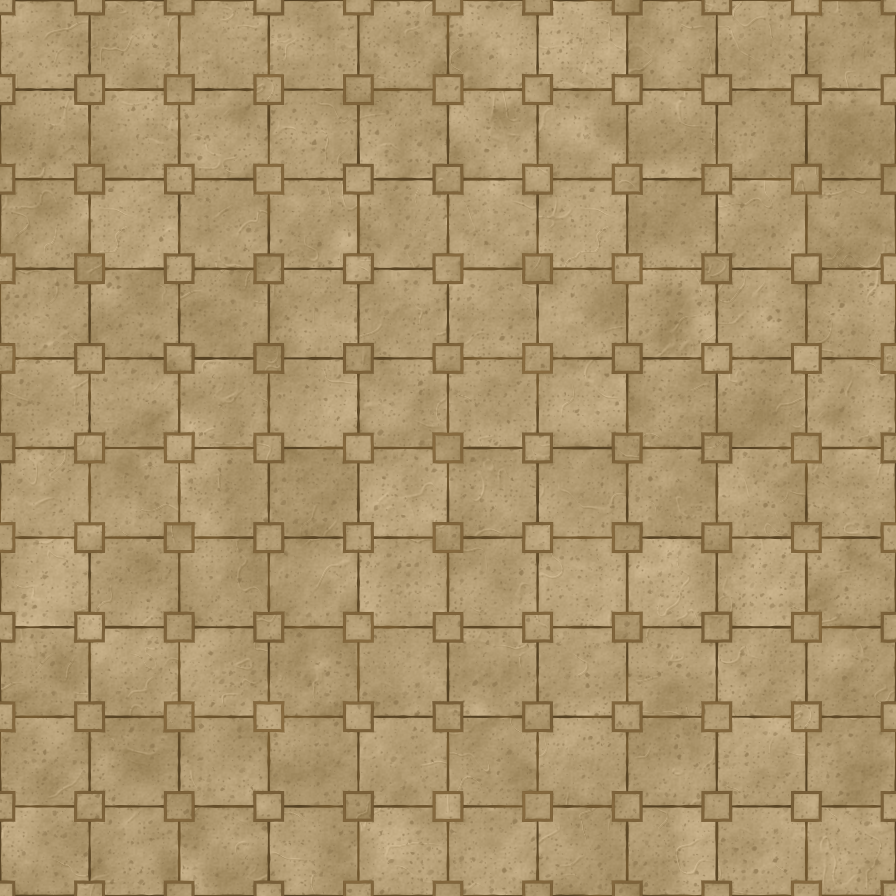
Reproduce this texture procedurally as a WebGL 1 fragment shader.

```glsl
precision highp float;
// Worn sandstone paving: a square grid of slabs with a small framed inset
// over every crossing of the joints. Each slab and inset takes its own patch
// of noise for clouds, relief, curling veins and pits, so the sheet wraps.

uniform vec2 u_resolution;

// Lengths are in slabs: one slab is 1.0 wide.
const float REPEATS = 10.0;
const float JOINT_HALF = 0.0135;
const float INSET_HALF = 0.172;
const float FRAME_WIDTH = 0.034;
const float VEIN_WIDTH = 0.045;
const float PIT_GRID = 9.0;
const float PIT_CHANCE = 0.38;
const float NOISE_PERIOD = 256.0;
const vec2 LIGHT_OFFSET = vec2(-0.014, 0.018);

const vec3 STONE = vec3(0.70, 0.61, 0.45);
const vec3 TONE_STEP = vec3(0.05, 0.05, 0.053);
const vec3 PIT = vec3(0.52, 0.43, 0.28);
const vec3 FRAME = vec3(0.47, 0.37, 0.22);
const vec3 GROOVE = vec3(0.39, 0.30, 0.16);

float hash(vec2 p) {
  return fract(sin(dot(p, vec2(127.1, 311.7))) * 43758.5453);
}

vec2 hash2(vec2 p) {
  return vec2(hash(p), hash(p + 41.3));
}

// Value noise that repeats after a whole number of units.
float noise(vec2 p, float period) {
  vec2 i = floor(p);
  vec2 f = fract(p);
  f = f * f * (3.0 - 2.0 * f);
  vec2 a = mod(i, period);
  vec2 b = mod(i + 1.0, period);
  return mix(mix(hash(a), hash(vec2(b.x, a.y)), f.x),
             mix(hash(vec2(a.x, b.y)), hash(b), f.x), f.y);
}

float fbm(vec2 p) {
  float sum = 0.0;
  float weight = 0.5;
  for (int i = 0; i < 4; i++) {
    sum += weight * noise(p, NOISE_PERIOD);
    p = mat2(1.6, 1.2, -1.2, 1.6) * p + 17.3;
    weight *= 0.5;
  }
  return sum / 0.9375;
}

// Thin curling contour lines, broken up by a mask.
float veins(vec2 p) {
  vec2 warp = vec2(noise(p * 5.0, NOISE_PERIOD), noise(p * 5.0 + 31.7, NOISE_PERIOD));
  vec2 q = p * 3.2 + warp * 1.1;
  float contour = abs(noise(q, NOISE_PERIOD) - 0.5);
  float mask = smoothstep(0.46, 0.72, noise(p * 3.7 + 57.1, NOISE_PERIOD));
  return mask * (1.0 - smoothstep(0.0, VEIN_WIDTH, contour));
}

// Scattered round pits, coarse and fine, each kept inside its own grid cell.
float pits(vec2 p, float pixel) {
  float cover = 0.0;
  for (int i = 0; i < 2; i++) {
    float grid = PIT_GRID * (1.0 + float(i));
    vec2 q = p * grid + (noise(p * 30.0, NOISE_PERIOD) - 0.5) * 0.25;
    vec2 id = floor(q) + 13.0 * float(i);
    vec2 centre = 0.3 + 0.4 * hash2(id);
    float radius = mix(0.07, 0.24, hash(id + 7.7));
    float soft = max(pixel * grid, 0.08);
    float spot = 1.0 - smoothstep(radius - soft, radius + soft, length(fract(q) - centre));
    cover = max(cover, spot * step(hash(id + 3.1), PIT_CHANCE) * mix(0.3, 0.85, hash(id + 9.4)));
  }
  return cover;
}

// Stone surface at a local point of the piece with the given id.
vec3 stone(vec2 local, vec2 id, float pixel) {
  vec2 p = local + floor(hash2(id + 5.2) * 60.0) * 0.37;
  float clouds = (fbm(p * 2.3) - 0.5) * 4.0;
  float relief = (fbm(p * 4.5) - fbm((p + LIGHT_OFFSET) * 4.5)) * 4.0;
  float grain = (noise(p * 45.0, NOISE_PERIOD * 8.0) - 0.5) * 0.7;
  float curl = veins(p) * 1.15 - veins(p + LIGHT_OFFSET) * 0.85;
  float tone = clouds + relief + grain + curl + (hash(id + 2.6) - 0.5) * 0.9;
  return mix(STONE + TONE_STEP * clamp(tone, -2.2, 2.2), PIT, pits(p, pixel) * 0.75);
}

float coverage(float dist, float pixel) {
  return clamp(0.5 - dist / pixel, 0.0, 1.0);
}

void main() {
  vec2 p = gl_FragCoord.xy / u_resolution * REPEATS;
  float pixel = REPEATS / min(u_resolution.x, u_resolution.y);
  vec2 crossing = fract(p + 0.5) - 0.5;
  vec2 slabId = mod(floor(p), REPEATS);
  vec2 insetId = mod(floor(p + 0.5), REPEATS) + 100.0;

  // Distances to joints and inset edge, roughened by wrapping noise.
  float rough = (noise(p * 12.0, REPEATS * 12.0) - 0.5) * 0.008;
  float wear = noise(p * 3.0, REPEATS * 3.0);
  float joint = min(abs(crossing.x), abs(crossing.y)) - JOINT_HALF + rough;
  float inset = max(abs(crossing.x), abs(crossing.y)) - INSET_HALF + rough * 0.6;
  float inner = inset + FRAME_WIDTH;

  // Slabs with chipped pale rims and soft dirt, then the joints.
  vec3 color = stone(fract(p), slabId, pixel);
  float edge = max(min(joint, inset), 0.0);
  float chip = smoothstep(0.5, 0.75, noise(p * 8.0 + 4.0, REPEATS * 8.0));
  color += TONE_STEP * exp(-edge / 0.025) * (chip * 1.3 - 0.7);
  color = mix(color, GROOVE * mix(0.85, 1.2, wear), coverage(joint, pixel));

  // Inset stone inside its frame, with darker lines at the frame edges.
  vec3 insetColor = stone(crossing, insetId, pixel);
  insetColor -= TONE_STEP * 0.7 * exp(min(inner, 0.0) / 0.025);
  float rim = smoothstep(0.2, 0.5, abs(inset / FRAME_WIDTH + 0.5));
  vec3 frameColor = mix(FRAME * 1.06, GROOVE * 1.08, rim * 0.6) * mix(0.92, 1.1, wear);
  insetColor = mix(frameColor, insetColor, coverage(inner, pixel));
  color = mix(color, insetColor, coverage(inset, pixel));

  gl_FragColor = vec4(color, 1.0);
}
```
